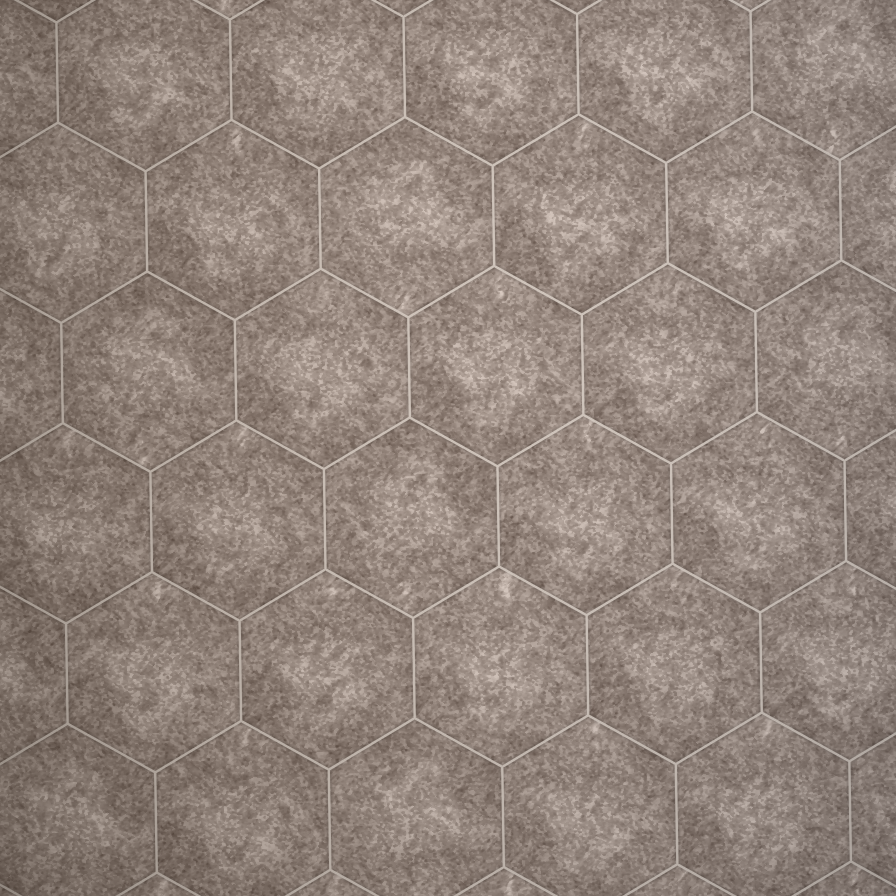
This pattern is drawn by a WebGL 2 fragment shader. Its source:

```glsl
#version 300 es
precision highp float;
// Weathered taupe stone floor of hexagonal tiles with thin pale joints.

#define TILE_WIDTH 0.1937
#define TILE_ORIGIN vec2(0.5534, 0.5914)
#define TILT 0.016
#define JOINT_WIDTH 0.0138
#define STONE_DARK vec3(0.44, 0.38, 0.345)
#define STONE_LIGHT vec3(0.75, 0.695, 0.66)
#define JOINT_COLOR vec3(0.79, 0.75, 0.715)
#define STONE_TONE 0.475
#define CENTER_GLOW 0.27
#define MOTTLE 0.43
#define GRAIN 0.40

uniform vec2 u_resolution;
out vec4 outColor;

vec3 hash3(vec2 p) {
    vec3 q = fract(p.xyx * vec3(0.1031, 0.1030, 0.0973));
    q += dot(q, q.yxz + 33.33);
    return fract((q.xxy + q.yzz) * q.zyx);
}

// Cellular noise: x = distance to nearest point, y = smoothly blended cell value.
vec2 cells(vec2 p) {
    vec2 base = floor(p);
    float nearest = 9.0;
    vec2 blend = vec2(0.0005, 0.001);
    for (int j = -1; j <= 1; j++) {
        for (int i = -1; i <= 1; i++) {
            vec2 cell = base + vec2(i, j);
            vec3 h = hash3(cell + 200.0);
            vec2 d = cell + h.xy - p;
            float d2 = dot(d, d);
            float falloff = max(1.0 - d2, 0.0);
            nearest = min(nearest, d2);
            blend += falloff * falloff * falloff * vec2(h.z, 1.0);
        }
    }
    return vec2(sqrt(nearest), blend.x / blend.y);
}

// Offset from the centre of the nearest pointy-topped hexagon of width 1.
vec2 hexLocal(vec2 p) {
    vec2 period = vec2(1.0, 1.73205);
    vec2 a = p - period * round(p / period);
    vec2 b = p - period * (round(p / period - 0.5) + 0.5);
    return dot(a, a) < dot(b, b) ? a : b;
}

float hexEdge(vec2 p) {
    p = abs(p);
    return 0.5 - max(p.x, dot(p, vec2(0.5, 0.866025)));
}

// Printed stone tone for one tile; the seed varies its fine detail.
float stoneTone(vec2 p, vec3 seed) {
    vec2 warped = p + 0.03 * sin(p.yx * vec2(17.0, 13.0) + vec2(1.0, 2.4));
    vec2 shift = floor(seed.xy * 40.0);
    float cloud = cells(warped * 5.0).y - 0.5;
    float blotch = cells(warped * 13.0 + 7.0).y - 0.5;
    float mottle = cells(warped * 30.0 + shift).y - 0.5;
    float grain = cells(p * vec2(66.0, 80.0) + shift.yx).y - 0.5;
    float pit = cells(warped * 22.0 + 31.0).x;

    // Worn pale centre with ragged, flecked limits
    float glow = exp(-5.0 * dot(warped, warped));
    float tone = STONE_TONE + CENTER_GLOW * (glow - 0.54) * (1.0 + blotch);
    tone += MOTTLE * (0.5 * cloud + 0.6 * blotch + 0.7 * mottle) + GRAIN * grain;
    tone += 0.17 * glow * smoothstep(0.08, 0.30, grain + 0.6 * mottle);

    // Dark pits, denser toward the rim
    tone -= (0.23 - 0.12 * glow) * (1.0 - smoothstep(0.05, 0.32, pit));

    // Broken pale vein beside one corner
    float veinX = 0.035 + 0.025 * sin(p.y * 24.0) + 0.05 * mottle;
    float vein = 1.0 - smoothstep(0.004, 0.034, abs(p.x - veinX));
    vein *= smoothstep(0.32, 0.42, p.y) * (0.65 + mottle);
    return tone + 0.45 * vein + 0.06 * (seed.z - 0.5);
}

void main() {
    vec2 uv = gl_FragCoord.xy / u_resolution;
    float c = cos(TILT), s = sin(TILT);
    vec2 grid = mat2(c, -s, s, c) * (uv - TILE_ORIGIN) / TILE_WIDTH;
    vec2 local = hexLocal(grid);
    vec2 tileId = round((grid - local) * vec2(2.0, 1.1547));
    vec3 seed = hash3(tileId + 50.0);

    // Some tiles are laid half a turn round
    float turn = seed.x < 0.4 ? -1.0 : 1.0;
    float tone = stoneTone(local * turn, seed);
    vec3 color = mix(STONE_DARK, STONE_LIGHT, clamp(tone, -0.25, 1.15));

    // Thin shaded rim and smoothed joint
    float edge = hexEdge(local);
    float pixel = 1.0 / (min(u_resolution.x, u_resolution.y) * TILE_WIDTH);
    color *= 1.0 - 0.08 * (1.0 - smoothstep(0.010, 0.026, edge));
    float joint = clamp((0.5 * JOINT_WIDTH - edge) / pixel + 0.5, 0.0, 1.0);
    color = mix(color, JOINT_COLOR, 0.92 * joint);

    // Soft room light, warmer and dimmer at the left
    vec2 away = uv - vec2(0.60, 0.64);
    color *= 1.06 - dot(away * away, vec2(0.58, 0.28));
    color += 0.016 * (uv.x - 0.5) * vec3(-0.5, 0.2, 1.0);
    outColor = vec4(color, 1.0);
}
```
